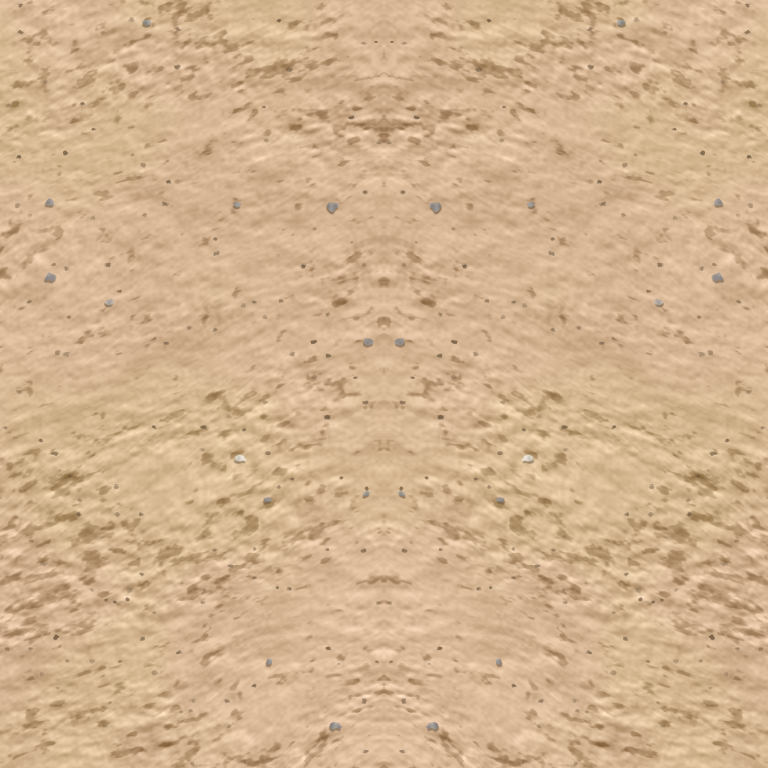
This texture is drawn by a WebGL 1 fragment shader. Its source:

```glsl
precision highp float;

uniform vec2 u_resolution;

const vec3 SAND = vec3(0.853, 0.739, 0.586);
const vec3 ROSE_SHIFT = vec3(0.002, -0.012, 0.012);
const vec3 SLATE = vec3(0.58, 0.57, 0.57);
const vec3 CHALK = vec3(0.92, 0.90, 0.86);
const vec3 UMBER = vec3(0.40, 0.32, 0.23);

float hash(vec2 p) {
  vec3 q = fract(vec3(p.xyx) * 0.1031);
  q += dot(q, q.yzx + 33.33);
  return fract((q.x + q.y) * q.z);
}

float noise(vec2 p) {
  vec2 i = floor(p);
  vec2 f = fract(p);
  f = f * f * (3.0 - 2.0 * f);
  float low = mix(hash(i), hash(i + vec2(1.0, 0.0)), f.x);
  float high = mix(hash(i + vec2(0.0, 1.0)), hash(i + 1.0), f.x);
  return mix(low, high, f.y);
}

// Three octaves, averaging one half
float fbm(vec2 p) {
  float sum = 0.0;
  float weight = 0.57;
  for (int i = 0; i < 3; i++) {
    sum += weight * noise(p);
    p = p * 2.03 + vec2(17.3, 9.1);
    weight *= 0.5;
  }
  return sum;
}

// Light minus shadow on a bumpy surface lit from above
float relief(vec2 p, vec2 towardLight) {
  return fbm(p) - fbm(p + towardLight);
}

// Scattered stones: x is coverage, y is a random value per stone
vec2 stones(vec2 p, float cells, float chance, float size, float pixel) {
  vec2 g = p * cells;
  vec2 id = floor(g);
  vec2 centre = 0.3 + 0.4 * vec2(hash(id + 3.7), hash(id + 41.2));
  vec2 d = (fract(g) - centre) * vec2(0.85, 1.15);
  float radius = size * mix(0.55, 1.0, hash(id + 77.0));
  float outline = length(d) + radius * 0.9 * (noise(g * 1.3 / size) - 0.5);
  float edge = pixel * cells;
  float present = step(hash(id + 11.5), chance);
  float cover = present * (1.0 - smoothstep(radius - edge, radius + edge, outline));
  return vec2(cover, hash(id + 59.0));
}

void main() {
  float extent = min(u_resolution.x, u_resolution.y);
  float pixel = 1.0 / extent;
  vec2 p = (gl_FragCoord.xy - 0.5 * u_resolution) / extent;

  // Mirror about the vertical axis, with strata falling away from it
  p = vec2(abs(p.x), p.y + 0.5);
  vec2 strata = p + vec2(0.0, 0.28 * p.x + 0.025 * noise(p * 7.0));

  // Broad tone and patches of rougher ground
  float broad = fbm(p * vec2(3.0, 4.0) + 5.0) - 0.5;
  float rough = smoothstep(0.3, 0.7, fbm(strata * vec2(7.0, 15.0) + 31.0));
  float streak = smoothstep(0.52, 0.78, fbm(strata * vec2(13.0, 34.0) + 63.0));

  // Crumbs, fine grain and shadowed pits
  float crumbs = relief(strata * vec2(42.0, 72.0), vec2(-0.12, 0.36));
  float grain = noise(p * vec2(210.0, 250.0) + 7.0) - 0.5;
  float pitField = fbm(strata * vec2(52.0, 92.0) + 101.0) + 0.16 * (rough - 0.5);
  float pits = smoothstep(0.62, 0.82, pitField);

  float tone = 0.07 * broad + 0.045 * grain - 0.045 * streak;
  tone += crumbs * mix(0.18, 0.40, rough);
  tone -= 0.17 * pits;
  vec3 color = SAND + tone * vec3(0.96, 1.0, 1.04);
  color += ROSE_SHIFT * smoothstep(0.4, 0.65, fbm(p * 5.0 + 83.0));

  // Tiny dark specks
  vec2 speck = stones(p, 62.0, 0.06, 0.2, pixel);
  color = mix(color, UMBER, speck.x * mix(0.3, 0.8, speck.y));

  // Sparse pebbles, each with a shadow beneath
  vec2 shadow = stones(p + vec2(-0.001, 0.003), 24.0, 0.05, 0.16, pixel);
  vec2 pebble = stones(p, 24.0, 0.05, 0.16, pixel);
  vec3 stone = mix(SLATE, CHALK, smoothstep(0.72, 0.9, pebble.y));
  stone += 0.18 * (noise(p * 190.0) - 0.5);
  color = mix(color, UMBER, 0.55 * shadow.x);
  color = mix(color, stone, 0.85 * pebble.x);

  gl_FragColor = vec4(clamp(color, 0.0, 1.0), 1.0);
}
```
